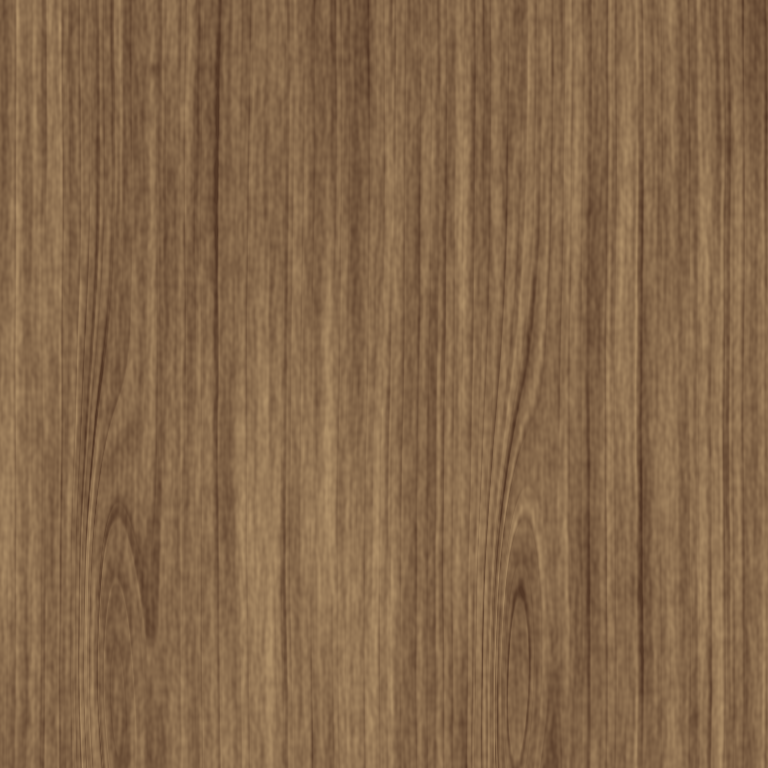
Write a Shadertoy shader that draws this texture.

```glsl
// Brown wood veneer with straight vertical grain, fine fibres and two cathedral figures.

#define DARK_WOOD   vec3(0.41, 0.30, 0.21)
#define LIGHT_WOOD  vec3(0.62, 0.50, 0.36)
#define BASE_TONE   0.59
#define RINGS       45.0   // growth lines across the canvas
#define RING_DEPTH  0.62
#define GLINT       0.42   // strength of the pale streaks
#define STREAKS     0.55
#define FIBRES      0.36
#define FIGURE      5.0    // how many rings a cathedral figure bends
#define STAIN       0.26   // darkening around a figure
#define WANDER      0.007  // sideways drift of the grain

float hash(vec2 p) {
    vec3 q = fract(p.xyx * 0.1031);
    q += dot(q, q.yzx + 33.33);
    return fract((q.x + q.y) * q.z);
}

float cornerSlope(vec2 cell, vec2 offset) {
    float angle = 6.2832 * hash(cell);
    return dot(vec2(cos(angle), sin(angle)), offset);
}

// Gradient noise, roughly -0.7 to 0.7
float noise(vec2 p) {
    vec2 cell = floor(p), f = fract(p);
    vec2 s = f * f * f * (f * (f * 6.0 - 15.0) + 10.0);
    vec2 e = vec2(1.0, 0.0);
    float low = mix(cornerSlope(cell, f), cornerSlope(cell + e, f - e), s.x);
    float high = mix(cornerSlope(cell + e.yx, f - e.yx),
                     cornerSlope(cell + 1.0, f - 1.0), s.x);
    return mix(low, high, s.y);
}

float bell(float x) {
    return exp(-x * x);
}

// One irregular line per cell: slow rise, sharp fall, fading along its length
float grainLine(float ring, float y, float seed, float rise, float fall) {
    float cell = floor(ring), t = ring - cell;
    float centre = 0.45 + 0.4 * hash(vec2(cell, seed));
    float ramp = smoothstep(centre - rise, centre, t);
    float edge = 1.0 - smoothstep(centre, centre + fall, t);
    float strength = hash(vec2(cell, seed + 7.0));
    float fade = clamp(0.75 + 1.3 * noise(vec2(cell + 0.5, y * 2.5 + seed)), 0.0, 1.3);
    return ramp * ramp * edge * strength * fade;
}

void mainImage(out vec4 fragColor, in vec2 fragCoord) {
    vec2 uv = fragCoord / iResolution.xy;

    // Gently wandering grain
    float x = uv.x + WANDER * noise(vec2(uv.x * 5.0, uv.y * 1.6 + 3.0))
                   + 0.2 * WANDER * noise(vec2(uv.x * 24.0, uv.y * 6.0));
    float ring = x * RINGS;
    float stain = 0.0;

    // Cathedral figures: bumps that close the rings into long arches
    for (int i = 0; i < 2; i++) {
        float side = float(i);
        float axis = mix(0.145, 0.67, side) + 0.03 * (uv.y - 0.2) * (2.0 * side - 1.0);
        float across = (x - axis) / 0.036;
        float along = (uv.y - 0.1) / 0.31;
        ring += FIGURE * bell(across) * bell(along);
        stain += mix(1.0, 0.45, side) * bell(across) * bell(along * 0.55);
    }
    float grain = ring / RINGS;

    // Broad bands and narrow streaks
    float tone = BASE_TONE - STAIN * stain;
    tone += 0.35 * noise(vec2(uv.x * 6.0 + 4.3, uv.y * 0.9 + 0.4));
    tone += STREAKS * noise(vec2(grain * 29.0, uv.y * 1.3 + 11.3));
    tone += STREAKS * noise(vec2(grain * 83.0, uv.y * 2.7 + 21.6));

    // Dark growth lines and pale streaks
    tone -= RING_DEPTH * grainLine(ring, uv.y, 3.0, 0.42, 0.14);
    tone -= 0.5 * RING_DEPTH * grainLine(ring * 1.9, uv.y, 17.0, 0.4, 0.15);
    tone += GLINT * grainLine(ring * 0.8, uv.y, 29.0, 0.2, 0.15);

    // Short fibres and pores
    tone += FIBRES * noise(vec2(x * 190.0, uv.y * 24.0));
    tone += 0.75 * FIBRES * noise(vec2(x * 180.0, uv.y * 95.0) + 40.0);
    tone += 0.4 * FIBRES * noise(uv * vec2(60.0, 42.0) + 70.0);

    // Pin knot
    vec2 knot = (uv - vec2(0.2, 0.91)) / vec2(0.005, 0.008);
    tone -= 0.6 * bell(length(knot));

    vec3 color = mix(DARK_WOOD, LIGHT_WOOD, clamp(tone, -0.4, 1.3));
    fragColor = vec4(color, 1.0);
}
```
